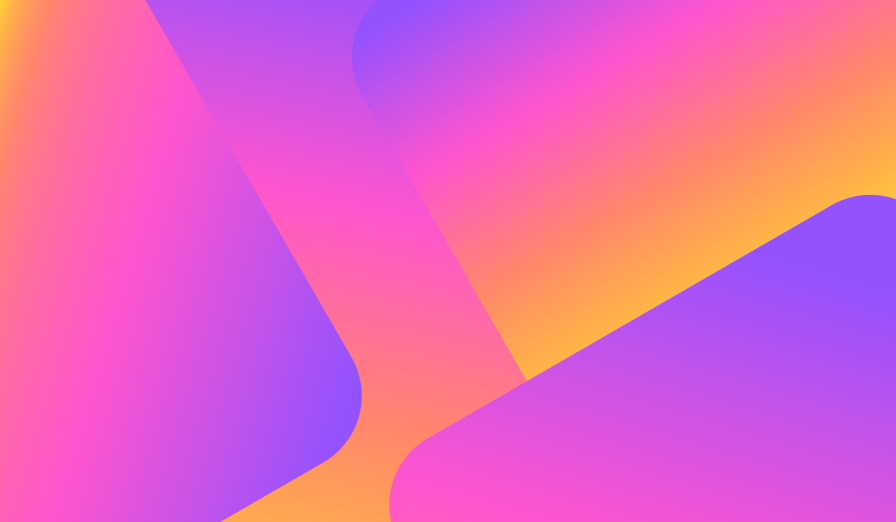
This background is drawn by a Shadertoy shader. Its source:

```glsl
// Tilted rounded cards with violet, pink and amber gradients over a matching backdrop.

// Colour ramp: violet, pink, coral, amber, yellow
vec3 sunsetRamp(float t) {
    vec3 color = mix(vec3(0.58, 0.32, 1.0), vec3(1.0, 0.33, 0.81), clamp(t / 0.4, 0.0, 1.0));
    color = mix(color, vec3(1.0, 0.53, 0.42), clamp((t - 0.4) / 0.35, 0.0, 1.0));
    color = mix(color, vec3(1.0, 0.70, 0.28), clamp((t - 0.75) / 0.25, 0.0, 1.0));
    return mix(color, vec3(1.0, 0.85, 0.20), clamp((t - 1.0) / 0.2, 0.0, 1.0));
}

// Signed distance to a rounded box given by two opposite corners
float roundedBox(vec2 p, vec2 low, vec2 high) {
    float radius = 0.148;
    vec2 d = abs(p - 0.5 * (low + high)) - 0.5 * (high - low) + radius;
    return length(max(d, 0.0)) + min(max(d.x, d.y), 0.0) - radius;
}

// Antialiased coverage, one pixel wide
float coverage(float dist) {
    return clamp(0.5 - dist * iResolution.y, 0.0, 1.0);
}

void mainImage(out vec4 fragColor, in vec2 fragCoord) {
    vec2 uv = fragCoord / iResolution.y;

    // Card axes, turned by 30 degrees
    vec2 q = vec2(0.866 * uv.x + 0.5 * uv.y, 0.866 * uv.y - 0.5 * uv.x);

    // Backdrop
    vec3 color = sunsetRamp(1.027 - 0.847 * uv.y - 0.17 * uv.x);

    // Left card, flaring to yellow in the top corner
    float across = uv.x + 0.3 * (1.0 - uv.y);
    vec3 leftColor = sunsetRamp(0.72 - 0.8 * across + 0.45 * exp(-15.0 * across));
    float leftCard = roundedBox(q, vec2(-2.0, -0.211), vec2(0.741, 3.0));
    color = mix(color, leftColor, coverage(leftCard));

    // Upper right card
    vec3 upperColor = sunsetRamp(0.64 - 1.383 * q.y);
    float upperCard = roundedBox(q, vec2(1.009, -2.0), vec2(4.0, 0.508));
    color = mix(color, upperColor, coverage(upperCard));

    // Lower right card, on top
    vec3 lowerColor = sunsetRamp(0.594 - 0.624 * uv.y - 0.187 * uv.x);
    float lowerCard = roundedBox(q, vec2(0.642, -3.0), vec2(1.831, -0.271));
    color = mix(color, lowerColor, coverage(lowerCard));

    fragColor = vec4(color, 1.0);
}
```
